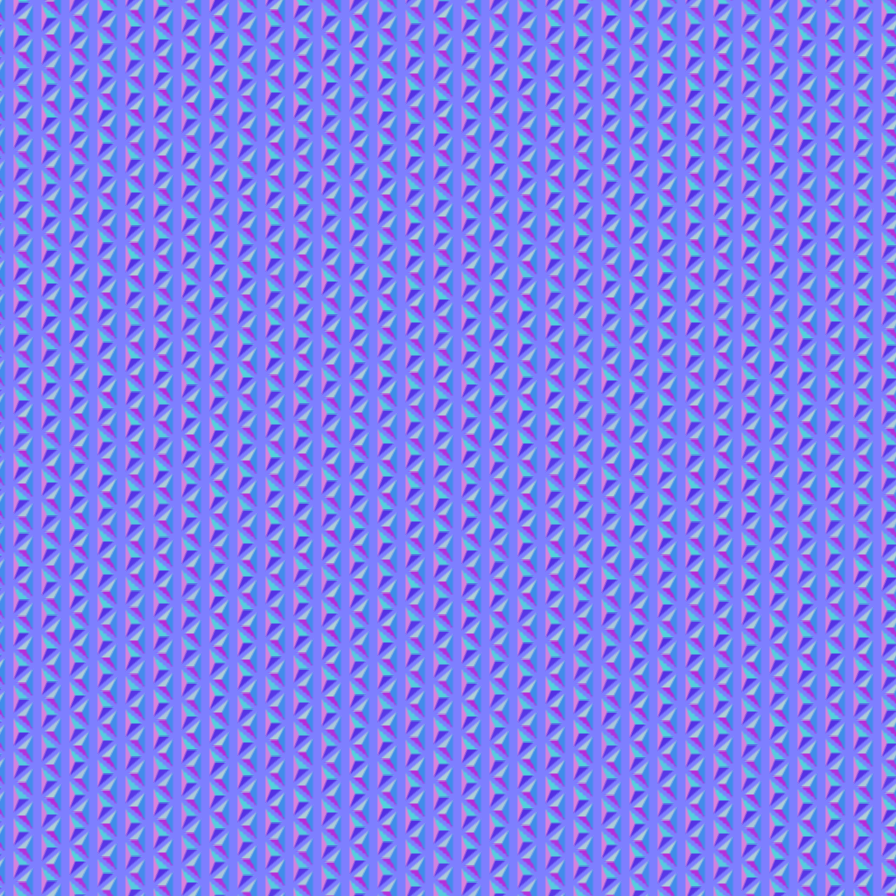
This texture map is drawn by a WebGL 1 fragment shader. Its source:

```glsl
precision highp float;
// Tangent-space normal map of upright strips of interlocking triangular dents.
// Each strip alternates right- and left-pointing triangles; every triangle has
// three sloping faces, chosen by the nearest edge, and flat ground around it.

uniform vec2 u_resolution;

// Layout: lengths are in units of the column pitch
const float COLUMNS = 32.0;
const float ROWS = 27.0;
const float COLUMN_CENTER = 0.83;
const float STRIP_WIDTH = 0.69;
const float SLANT_GAP = 0.078;      // flat margin along each slanted edge
const float NARROW_FACE = 1.25;     // above 1 thins the faces that lean right
const float RIPPLE_HEIGHT = 0.018;  // serration of the falling edges
const float RIPPLE_FREQUENCY = 48.0;
const float COLUMN_STRIDE = 0.40;   // vertical shift per column, in periods
const float COLUMN_JITTER = 0.22;
const float WEAR = 0.14;            // slope variation between triangles
const float SOFTNESS = 0.0026;      // smoothing footprint, in canvas units

// Encoded normals
const vec3 FLAT_GROUND = vec3(0.495, 0.497, 1.00);
const vec3 LEFT_WALL = vec3(0.84, 0.51, 0.87);
const vec3 RIGHT_WALL = vec3(0.26, 0.55, 0.92);
const vec3 UPPER_RIGHT = vec3(0.33, 0.81, 0.87);
const vec3 LOWER_RIGHT = vec3(0.34, 0.21, 0.90);
const vec3 UPPER_LEFT = vec3(0.68, 0.80, 0.85);
const vec3 LOWER_LEFT = vec3(0.70, 0.19, 0.86);

const float PERIOD = COLUMNS / ROWS;
const float HALF_PERIOD = 0.5 * PERIOD;

float hash(vec2 p) {
  return fract(sin(dot(p, vec2(127.1, 311.7))) * 4375.85);
}

// Inward distances: x from the upright base, y from the nearer slanted edge.
// The point is (distance from base, height above the triangle's axis).
vec2 edgeDistances(vec2 p) {
  vec2 slope = vec2(HALF_PERIOD, STRIP_WIDTH);
  float slant = dot(slope, vec2(STRIP_WIDTH - p.x, -abs(p.y))) / length(slope);
  return vec2(p.x, slant - SLANT_GAP);
}

// Vertical distance to the nearest repeat of a triangle's axis
float wrapPeriod(float y) {
  return mod(y + HALF_PERIOD, PERIOD) - HALF_PERIOD;
}

vec3 worn(vec3 face, vec2 id) {
  float strength = 1.0 + WEAR * (hash(id) - 0.5);
  return mix(FLAT_GROUND, face, strength);
}

vec3 surface(vec2 canvas) {
  vec2 p = canvas * COLUMNS;
  p.x += 0.5 - COLUMN_CENTER;
  float column = floor(p.x);
  float x = fract(p.x) - 0.5 + 0.5 * STRIP_WIDTH;
  float shift = column * COLUMN_STRIDE + COLUMN_JITTER * hash(vec2(column, 7.0));
  float y = p.y + shift * PERIOD;
  float ripple = RIPPLE_HEIGHT * sin(x * RIPPLE_FREQUENCY);

  // Right-pointing triangle, base on the left
  float yRight = wrapPeriod(y);
  vec2 d = edgeDistances(vec2(x, yRight));
  if (yRight > 0.0) d.y += ripple;
  if (min(d.x, d.y) > 0.0) {
    vec3 slanted = yRight > 0.0 ? UPPER_RIGHT : LOWER_RIGHT;
    vec3 face = d.x * NARROW_FACE < d.y ? LEFT_WALL : slanted;
    return worn(face, vec2(column, floor(y / PERIOD + 0.5)));
  }

  // Left-pointing triangle, base on the right
  float yLeft = wrapPeriod(y - HALF_PERIOD);
  d = edgeDistances(vec2(STRIP_WIDTH - x, yLeft));
  if (yLeft < 0.0) d.y -= ripple;
  if (min(d.x, d.y) > 0.0) {
    vec3 slanted = yLeft > 0.0 ? UPPER_LEFT : LOWER_LEFT;
    vec3 face = d.x < d.y * NARROW_FACE ? RIGHT_WALL : slanted;
    return worn(face, vec2(column + 0.5, floor(y / PERIOD)));
  }
  return FLAT_GROUND;
}

void main() {
  float side = min(u_resolution.x, u_resolution.y);
  float footprint = max(SOFTNESS, 1.0 / side);
  vec2 canvas = gl_FragCoord.xy / side;

  // Average a 4 by 4 grid of samples to smooth every edge
  vec3 color = vec3(0.0);
  for (int i = 0; i < 4; i++) {
    for (int j = 0; j < 4; j++) {
      vec2 offset = (vec2(float(i), float(j)) - 1.5) * 0.25;
      color += surface(canvas + offset * footprint);
    }
  }
  gl_FragColor = vec4(color / 16.0, 1.0);
}
```
